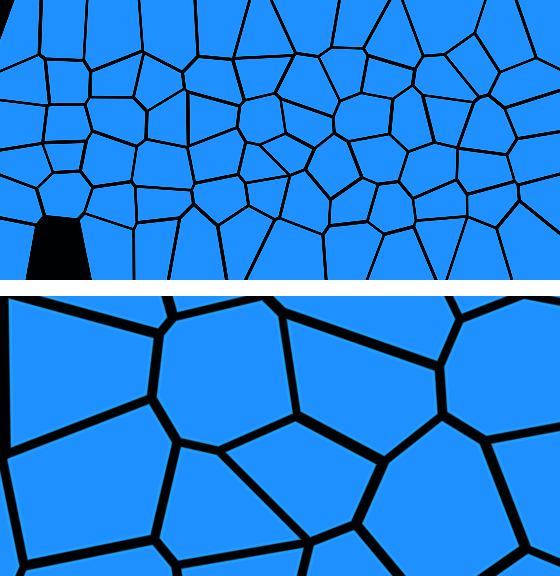
Top, the full canvas; bottom, a detail of the centre.
This pattern is drawn by a Shadertoy shader. Its source:

```glsl
const vec3 CELL_BLUE = vec3(0.118, 0.565, 1.0);
const vec3 RIM_BLUE = vec3(0.13, 0.62, 0.99);
const vec3 LINE_BLACK = vec3(0.0, 0.005, 0.01);

// Lengths are fractions of the canvas height
const vec2 GRID_SIZE = vec2(12.0, 6.0);
const vec2 GRID_ORIGIN = vec2(0.0, 0.06);
const vec2 GRID_PITCH = vec2(0.1667, 0.147);
const float JITTER = 0.76;
const float ROW_STAGGER = 0.2;
const float HALF_WIDTH = 0.0056;
const float WIDTH_VARIATION = 0.18;
const float EDGE_SOFTNESS = 0.0012;
const float RIM_END = 0.0034;
const vec2 DARK_CELL = vec2(1.0, 0.0);
const vec2 DARK_OFFSET = vec2(-0.25, 0.0);
const vec2 CORNER_POINT = vec2(0.0, 0.855);
const vec2 CORNER_NORMAL = vec2(0.941, -0.338);
const int REACH = 2;

vec2 hash2(vec2 p) {
    vec3 q = fract(vec3(p.xyx) * vec3(0.1031, 0.1030, 0.0973) + 0.317);
    q += dot(q, q.yzx + 33.33);
    return fract((q.xx + q.yz) * q.zy);
}

bool insideGrid(vec2 id) {
    return all(greaterThanEqual(id, vec2(0.0))) && all(lessThan(id, GRID_SIZE));
}

// Seed point of one grid cell
vec2 seedPoint(vec2 id) {
    vec2 offset = (hash2(id + 7.0) - 0.5) * JITTER;
    offset.x += (mod(id.y, 2.0) - 0.5) * ROW_STAGGER;
    if (id == DARK_CELL) offset = DARK_OFFSET;
    return GRID_ORIGIN + (id + 0.5 + offset) * GRID_PITCH;
}

vec2 nearestSeed(vec2 p) {
    vec2 base = clamp(floor((p - GRID_ORIGIN) / GRID_PITCH), vec2(0.0), GRID_SIZE - 1.0);
    vec2 nearest = base;
    float best = 1e5;
    for (int j = -REACH; j <= REACH; j++) {
        for (int i = -REACH; i <= REACH; i++) {
            vec2 id = base + vec2(i, j);
            if (!insideGrid(id)) continue;
            vec2 toSeed = seedPoint(id) - p;
            float d = dot(toSeed, toSeed);
            if (d < best) {
                best = d;
                nearest = id;
            }
        }
    }
    return nearest;
}

// Signed distance to the closest border line, negative inside the line
float borderDistance(vec2 p, vec2 cell) {
    vec2 seed = seedPoint(cell);
    float dist = 1e5;
    for (int j = -REACH; j <= REACH; j++) {
        for (int i = -REACH; i <= REACH; i++) {
            vec2 id = cell + vec2(i, j);
            if (id == cell || !insideGrid(id)) continue;
            vec2 other = seedPoint(id);
            float toBisector = dot(0.5 * (seed + other) - p, normalize(other - seed));
            float vary = 2.0 * hash2(cell + id + 91.0).x - 1.0;
            dist = min(dist, toBisector - HALF_WIDTH * (1.0 + WIDTH_VARIATION * vary));
        }
    }
    return dist;
}

void mainImage(out vec4 fragColor, in vec2 fragCoord) {
    vec2 p = fragCoord / iResolution.y;
    vec2 cell = nearestSeed(p);
    float dist = borderDistance(p, cell);

    // Solid dark regions: one cell and the cut-off corner
    if (cell == DARK_CELL) dist = -1.0;
    dist = min(dist, dot(p - CORNER_POINT, CORNER_NORMAL));

    // Black line, thin lighter rim, flat fill
    vec3 fill = mix(RIM_BLUE, CELL_BLUE, smoothstep(RIM_END - 0.0004, RIM_END + 0.0004, dist));
    float cover = smoothstep(-EDGE_SOFTNESS, EDGE_SOFTNESS, dist);
    fragColor = vec4(mix(LINE_BLACK, fill, cover), 1.0);
}
```
